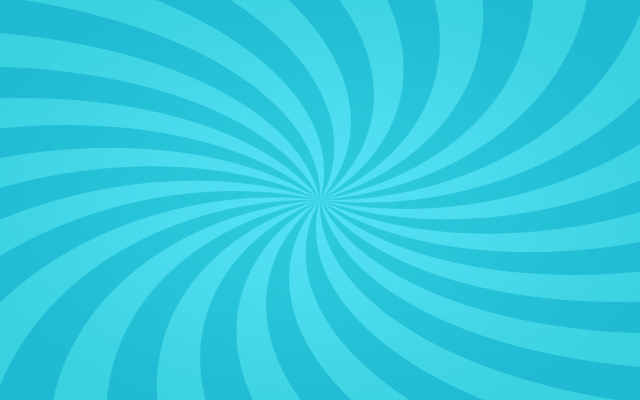
Give the GLSL for this background, as a Shadertoy shader.

```glsl
#define ARMS 20.0
#define START_ANGLE -1.440
#define TWIST 0.663
#define TWIST_EASE 0.070
#define SHADE_RADIUS 1.4
#define LIGHT_CENTER vec3(0.323, 0.880, 0.957)
#define LIGHT_RIM vec3(0.219, 0.818, 0.873)
#define DARK_CENTER vec3(0.175, 0.788, 0.863)
#define DARK_RIM vec3(0.118, 0.728, 0.822)

// Edge angle of the first arm at a given radius, easing off outward
float spiralAngle(float radius) {
    return START_ANGLE + radius * (TWIST - TWIST_EASE * radius);
}

// Coverage of the light arms, softened over about one pixel
float armMask(vec2 p, float radius) {
    float wave = sin(ARMS * (atan(p.y, p.x) - spiralAngle(radius)));
    vec2 tangent = vec2(-p.y, p.x) / radius;
    float pixel = length(tangent * 2.0 / iResolution.xy);
    float softness = 0.8 * ARMS * pixel / radius;
    return smoothstep(-softness, softness, wave);
}

void mainImage(out vec4 fragColor, in vec2 fragCoord) {
    // Both axes span -1 to 1, so the swirl stretches with the canvas
    vec2 p = 2.0 * fragCoord / iResolution.xy - 1.0;
    float radius = max(length(p), 1e-4);

    // Radial shading of the two stripe colours
    float shade = smoothstep(0.0, SHADE_RADIUS, radius);
    vec3 light = mix(LIGHT_CENTER, LIGHT_RIM, shade);
    vec3 dark = mix(DARK_CENTER, DARK_RIM, shade);

    fragColor = vec4(mix(dark, light, armMask(p, radius)), 1.0);
}
```
